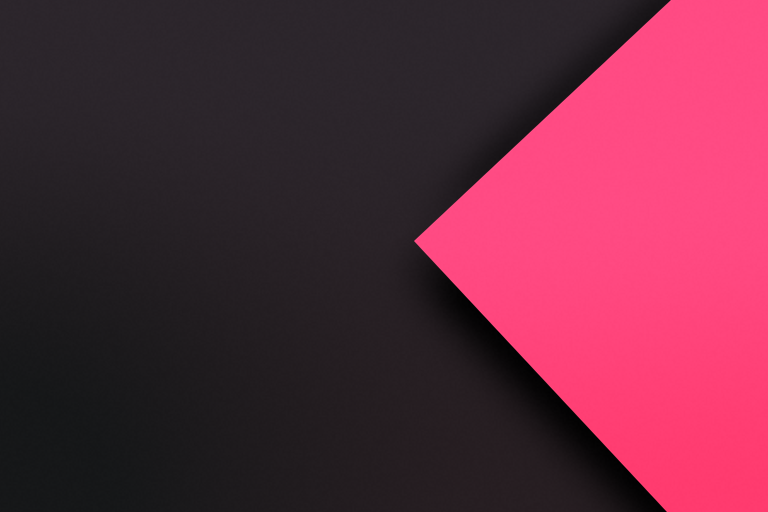
Write a Shadertoy shader that draws this background.

```glsl
// Pink paper wedge casting soft shadows over a dark charcoal sheet.

const float ASPECT = 1.5;
const vec2 TIP = vec2(0.8086, 0.5293);
const vec2 UPPER_DIR = vec2(0.5019, 0.4707);
const vec2 LOWER_DIR = vec2(0.4941, -0.5293);

const vec3 CHARCOAL_TOP = vec3(0.172, 0.147, 0.170);
const vec3 CHARCOAL_LOW = vec3(0.152, 0.118, 0.133);
const vec3 CHARCOAL_CORNER = vec3(0.085, 0.090, 0.095);
const vec3 PINK_TOP = vec3(1.0, 0.293, 0.515);
const vec3 PINK_LOW = vec3(1.0, 0.230, 0.432);

const float UPPER_SHADOW_WIDTH = 0.050;
const float LOWER_SHADOW_WIDTH = 0.068;
const float RIM_WIDTH = 0.003;
const float GRAIN_SCALE = 300.0;
const float GRAIN_AMOUNT = 0.010;

float hash(vec2 p) {
    vec3 q = fract(vec3(p.xyx) * 0.1031);
    q += dot(q, q.yzx + 33.33);
    return fract((q.x + q.y) * q.z);
}

float valueNoise(vec2 p) {
    vec2 cell = floor(p);
    vec2 f = fract(p);
    f = f * f * (3.0 - 2.0 * f);
    float low = mix(hash(cell), hash(cell + vec2(1.0, 0.0)), f.x);
    float high = mix(hash(cell + vec2(0.0, 1.0)), hash(cell + 1.0), f.x);
    return mix(low, high, f.y);
}

// Distance to a ray that starts at the origin
float rayDistance(vec2 p, vec2 dir) {
    return length(p - dir * max(dot(p, dir), 0.0));
}

// Soft falloff away from an edge
float shadowFalloff(float dist, float width) {
    float t = dist / width;
    return exp(-t * t);
}

vec3 charcoalSheet(vec2 p) {
    vec3 color = mix(CHARCOAL_LOW, CHARCOAL_TOP, smoothstep(0.1, 0.9, p.y));
    float corner = 1.0 - smoothstep(0.0, 1.0, length(p * vec2(1.0, 1.15)));
    float leftShade = 0.25 * (1.0 - smoothstep(0.0, 0.5, p.x)) * (1.0 - p.y);
    return mix(color, CHARCOAL_CORNER, clamp(corner + leftShade, 0.0, 1.0));
}

void mainImage(out vec4 fragColor, in vec2 fragCoord) {
    vec2 p = fragCoord / iResolution.xy * vec2(ASPECT, 1.0);
    float pixel = 1.0 / iResolution.y;

    // Wedge geometry
    vec2 q = p - TIP;
    vec2 upper = normalize(UPPER_DIR);
    vec2 lower = normalize(LOWER_DIR);
    float upperSide = dot(q, vec2(-upper.y, upper.x));
    float lowerSide = dot(q, vec2(lower.y, -lower.x));
    float wedge = max(upperSide, lowerSide);

    // Sheet and the shadows beside both edges
    vec3 color = charcoalSheet(p);
    float upperShadow = 0.48 * shadowFalloff(rayDistance(q, upper), UPPER_SHADOW_WIDTH)
        * smoothstep(-0.02, 0.25, dot(q, upper));
    float lowerShadow = 0.93 * shadowFalloff(rayDistance(q, lower), LOWER_SHADOW_WIDTH)
        * smoothstep(-0.04, 0.16, dot(q, lower));
    color *= (1.0 - upperShadow) * (1.0 - lowerShadow);

    // Pink paper with a faintly lit rim
    vec3 paper = mix(PINK_LOW, PINK_TOP, smoothstep(0.0, 0.65, p.y + 0.08 * (ASPECT - p.x)));
    paper += 0.03 * smoothstep(-RIM_WIDTH, 0.0, wedge);
    color = mix(color, paper, 1.0 - smoothstep(-0.7 * pixel, 0.7 * pixel, wedge));

    // Paper grain
    color += GRAIN_AMOUNT * (valueNoise(p * GRAIN_SCALE) - 0.5);
    fragColor = vec4(clamp(color, 0.0, 1.0), 1.0);
}
```
